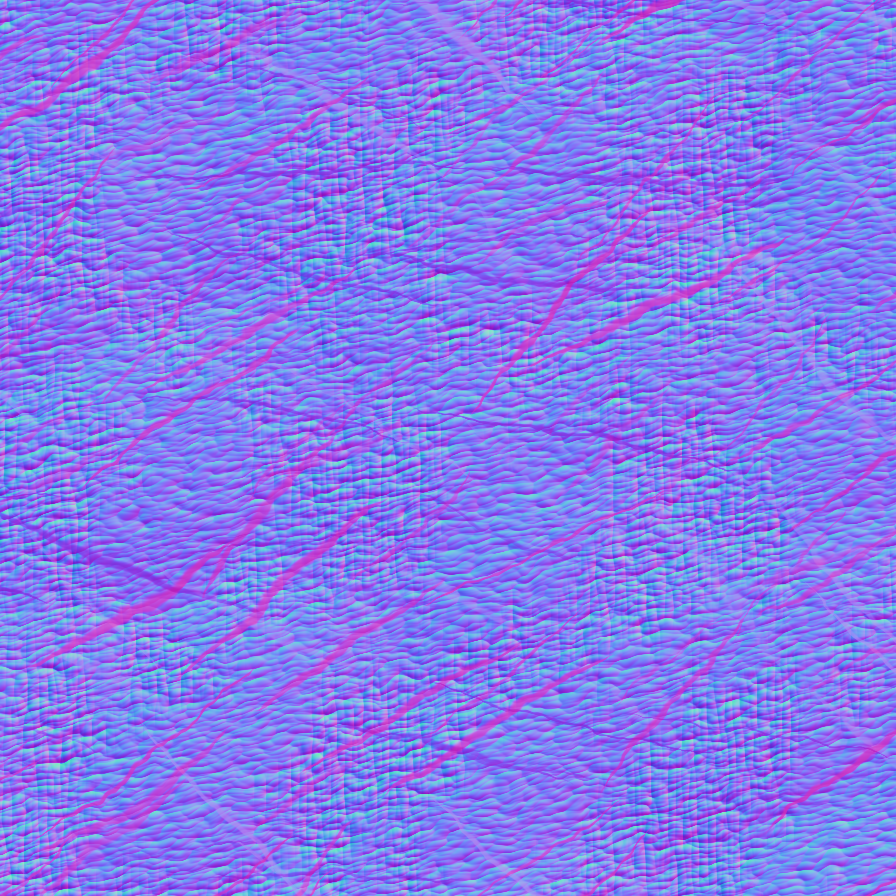
A WebGL 1 fragment shader for this texture map:

```glsl
precision highp float;
// Tangent-space normal map of rough split stone: rippled grain, tilted facets and diagonal ledges.

uniform vec2 u_resolution;

#define COARSE_GRAIN vec2(34.0, 104.0)  // cells per canvas, along and across the ripples
#define FINE_GRAIN vec2(62.0, 172.0)
#define STREAKS vec2(140.0, 24.0)
#define FACETS vec2(3.5, 7.0)
#define GRAIN_TILT 1.15
#define STREAK_TILT 0.75
#define FACET_TILT 0.22
#define LEDGE_TILT vec2(0.80, -0.72)
#define CREASE_TILT vec2(0.26, 0.10)
#define CRACK_TILT vec2(0.05, -0.62)
#define BLUE_GAIN 0.97

vec2 hash2(vec2 c) {
  return fract(sin(vec2(dot(c, vec2(127.1, 311.7)), dot(c, vec2(269.5, 183.3)))) * 43758.5);
}

vec2 rotate(vec2 v, float a) {
  float c = cos(a), s = sin(a);
  return vec2(c * v.x - s * v.y, s * v.x + c * v.y);
}

// Layered sines, roughly -1 to 1
float waves(vec2 p) {
  float sum = 0.0, gain = 0.5;
  for (int i = 0; i < 4; i++) {
    sum += gain * sin(p.x + 1.7 * sin(p.y * 0.8 + sum)) * cos(p.y * 0.9 - sum);
    p = rotate(p, 1.1) * 1.9 + 3.7;
    gain *= 0.6;
  }
  return sum;
}

// Offset to the nearest cell point, softly blended: the slope of squared cellular noise
vec2 cellSlope(vec2 p) {
  vec2 home = floor(p), sum = vec2(0.0);
  float total = 1e-5;
  for (int j = -1; j <= 1; j++) {
    for (int i = -1; i <= 1; i++) {
      vec2 cell = home + vec2(float(i), float(j));
      vec2 d = p - cell - hash2(cell);
      float w = exp(-11.0 * dot(d, d));
      sum += w * d;
      total += w;
    }
  }
  return sum / total;
}

// Cellular relief stretched by freq and turned by angle
vec2 relief(vec2 p, float angle, vec2 freq) {
  vec2 slope = cellSlope(rotate(p, -angle) * freq);
  return rotate(slope * freq / max(freq.x, freq.y), angle);
}

// Scattered tapering slivers, crisp on the lower side and soft on the upper
float scars(vec2 p, float angle, vec2 spacing, float width, float seed) {
  vec2 q = rotate(p, -angle) / spacing + seed;
  vec2 home = floor(q);
  float mark = 0.0;
  for (int j = -1; j <= 1; j++) {
    for (int i = -1; i <= 1; i++) {
      vec2 cell = home + vec2(float(i), float(j));
      vec2 r = hash2(cell), s = hash2(cell + 71.0);
      vec2 d = (q - cell - r) * spacing;
      float along = d.x / (spacing.x * mix(0.3, 0.9, s.x));
      float taper = max(1.0 - along * along, 0.0);
      float bend = (s.y - 0.5) * d.x * 0.5 + (r.x - 0.5) * 0.025 * along * along;
      float halfWidth = width * taper * mix(0.25, 1.0, r.y * r.y) + 0.0006;
      float x = (d.y + bend) / halfWidth;
      float profile = smoothstep(-1.0, -0.5, x) * (1.0 - smoothstep(0.1, 1.0, x));
      mark = max(mark, profile * smoothstep(0.0, 0.35, taper) * mix(0.3, 1.0, s.x));
    }
  }
  return mark;
}

void main() {
  vec2 p = gl_FragCoord.xy / u_resolution.y;

  // Ragged domain shared by the large features
  vec2 rough = p + 0.012 * vec2(waves(p * 14.0), waves(p * 14.0 + 20.0))
                 + 0.003 * vec2(waves(p * 70.0 + 5.0), waves(p * 70.0 + 40.0));
  float patches = smoothstep(-0.35, 0.45, waves(p * vec2(17.0, 11.0) + 9.0));

  // Fine grain: wavy ripples and patches of upright streaks
  vec2 wavy = p + 0.006 * vec2(waves(p * 30.0 + 2.0), waves(p * 30.0 + 60.0));
  vec2 grain = relief(wavy, 0.20, COARSE_GRAIN) * 0.8 + relief(wavy, 0.26, FINE_GRAIN);
  grain *= GRAIN_TILT * mix(0.8, 1.2, patches);
  grain += STREAK_TILT * patches * relief(p, 0.02, STREAKS);

  // Large features
  float ledge = scars(rough, 0.66, vec2(0.19, 0.085), 0.0085, 0.0);
  float crease = scars(rough, -0.68, vec2(0.26, 0.16), 0.013, 31.0);
  float crack = scars(rough, -0.12, vec2(0.24, 0.13), 0.0055, 57.0);
  vec2 facet = FACET_TILT * relief(rough, 0.6, FACETS);

  // Worn faces of the large features carry less grain
  float worn = max(ledge, max(crease, crack));
  vec2 tilt = grain * (1.0 - 0.7 * worn) + facet;
  tilt += LEDGE_TILT * ledge + CREASE_TILT * crease + CRACK_TILT * crack;

  vec3 normal = normalize(vec3(tilt, 1.0));
  vec3 color = normal * 0.5 + 0.5;
  color.b *= BLUE_GAIN;
  gl_FragColor = vec4(color, 1.0);
}
```
